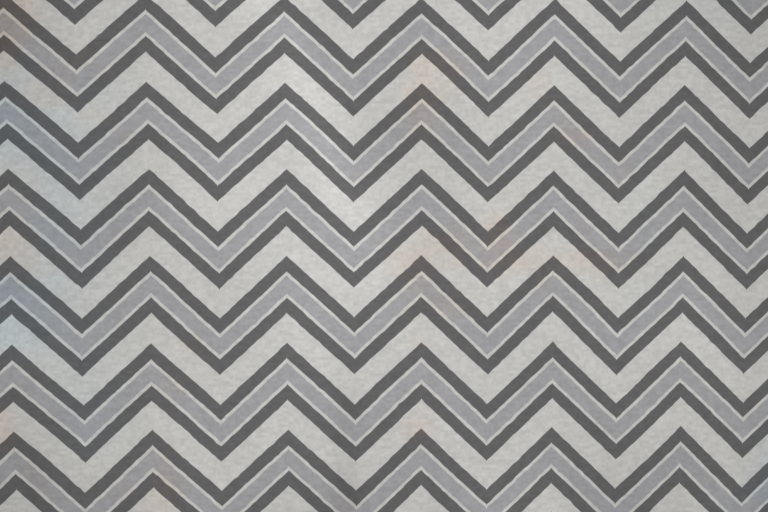
This pattern is drawn by a Shadertoy shader. Its source:

```glsl
// Grey and cream chevron stripes printed on softly creased woven cotton.

float hash(vec2 p) {
    vec3 q = fract(vec3(p.xyx) * 0.1031);
    q += dot(q, q.yzx + 33.33);
    return fract((q.x + q.y) * q.z);
}

float noise(vec2 p) {
    vec2 cell = floor(p), f = fract(p);
    f = f * f * (3.0 - 2.0 * f);
    return mix(mix(hash(cell), hash(cell + vec2(1, 0)), f.x),
               mix(hash(cell + vec2(0, 1)), hash(cell + vec2(1, 1)), f.x), f.y);
}

float fbm(vec2 p) {
    float sum = 0.0, weight = 0.5;
    for (int i = 0; i < 3; i++) {
        sum += weight * noise(p);
        p = p * 2.03 + 17.0;
        weight *= 0.5;
    }
    return sum / 0.875;
}

// Coverage of a stripe from start to end within the unit repeat
float stripe(float v, float start, float end, float soft) {
    float d = abs(fract(v - 0.5 * (start + end) + 0.5) - 0.5);
    return 1.0 - smoothstep(-soft, soft, d - 0.5 * (end - start));
}

// Vertical drop of the zigzag: 0 at peaks, 1 at valleys
float zigzag(float phase) {
    return 2.0 * abs(fract(phase + 0.5) - 0.5);
}

void mainImage(out vec4 fragColor, in vec2 fragCoord) {
    vec2 p = fragCoord / iResolution.y;

    // Loose cloth: gentle taper toward the bottom and small wobbles
    vec2 cloth = p + 0.004 * (vec2(noise(p * 7.0), noise(p * 7.0 + 40.0)) - 0.5);
    cloth += 0.0016 * (vec2(noise(p * 90.0), noise(p * 90.0 + 60.0)) - 0.5);
    cloth.x = 0.84 + (cloth.x - 0.84) * (1.0 + 0.032 * (0.5 - p.y));

    // Chevron coordinate, one unit per vertical repeat
    float dx = cloth.x - 0.5605;
    float drop = 0.121 * zigzag(dx * (3.774 + 0.136 * dx));
    float period = 0.1685 - 0.004 * (p.x - 0.75);
    float v = (0.5 - cloth.y - drop) / period;
    float soft = max(1.1 / iResolution.y, 0.0026) / period;

    // Stripes: cream ground, grey core with pale borders, two dark bands
    float dark = stripe(v, 0.0, 0.175, soft) + stripe(v, 0.48, 0.655, soft);
    vec3 color = vec3(0.735, 0.733, 0.72);
    color = mix(color, vec3(0.595, 0.595, 0.602), stripe(v, 0.225, 0.43, soft));
    color = mix(color, vec3(0.375, 0.375, 0.377), clamp(dark, 0.0, 1.0));

    // Faint warm and cool stains
    float warm = smoothstep(0.62, 0.85, fbm(p * 6.0 + 3.0));
    float cool = smoothstep(0.45, 0.75, noise(p * 5.0 + 21.0))
               * smoothstep(0.45, 0.75, abs(p.x - 0.75));
    color *= 1.0 + warm * vec3(0.03, -0.015, -0.04) + cool * vec3(-0.04, 0.0, 0.025);

    // Broad light, a raised diagonal crease and a shallow vertical fold
    vec2 fromCenter = p - vec2(0.78, 0.55);
    float light = 1.06 - 0.16 * dot(fromCenter, fromCenter);
    float crease = p.x - 0.66 + 0.4 * (p.y - 0.65);
    light += 0.06 * exp(-crease * crease * 350.0) * smoothstep(0.35, 0.6, p.y);
    float fold = p.x - 0.67 - 0.03 * p.y;
    light -= 0.06 * exp(-fold * fold * 900.0) * smoothstep(0.45, 0.15, p.y);
    light += 0.09 * (fbm(p * vec2(5.0, 3.0) + 9.0) - 0.5);

    // Woven threads: short horizontal slubs crossed by finer grain
    float weave = 0.6 * noise(p * vec2(95.0, 190.0)) + 0.4 * noise(p * vec2(210.0, 150.0));
    color *= light * (1.0 + 0.11 * (weave - 0.5));

    fragColor = vec4(clamp(color, 0.0, 1.0), 1.0);
}
```
